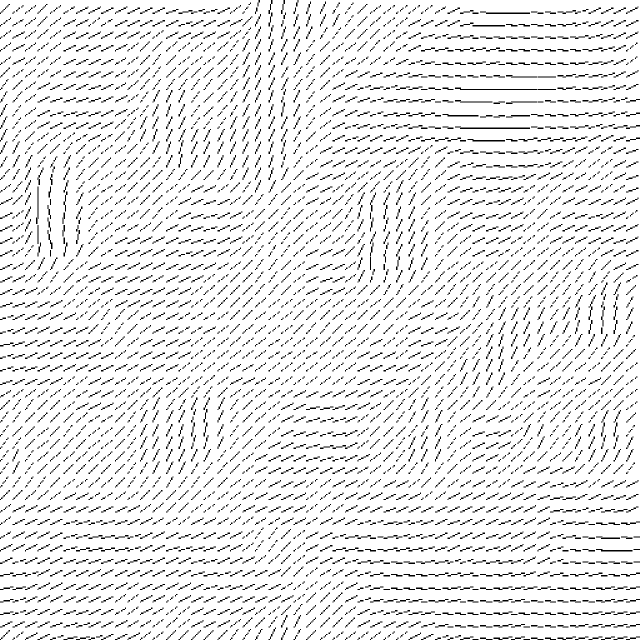
Reproduce this pattern procedurally as a WebGL 1 fragment shader.

```glsl
precision highp float;
// Flow field: a grid of thin stepped black dashes turned by smooth layered noise.

uniform vec2 u_resolution;

const vec3 PAPER = vec3(1.0);
const vec3 INK = vec3(0.0);
const float CELLS = 50.0;          // dashes along one side
const float STEPS = 512.0;         // stroke widths along one side
const float DASH_LENGTH = 10.0;    // in stroke widths
const float PATCH_CELLS = 8.5;     // cells per coarse noise patch

float hash(vec2 p) {
  return fract(sin(dot(p, vec2(127.1, 311.7))) * 43758.5453);
}

float valueNoise(vec2 p) {
  vec2 i = floor(p);
  vec2 f = fract(p);
  vec2 w = f * f * (3.0 - 2.0 * f);
  float low = mix(hash(i), hash(i + vec2(1.0, 0.0)), w.x);
  float high = mix(hash(i + vec2(0.0, 1.0)), hash(i + vec2(1.0, 1.0)), w.x);
  return mix(low, high, w.y);
}

float layeredNoise(vec2 p) {
  float sum = 0.0;
  float weight = 0.57;
  for (int octave = 0; octave < 3; octave++) {
    sum += weight * valueNoise(p);
    p = p * 2.0 + vec2(17.3, 41.9);
    weight *= 0.5;
  }
  return sum;
}

// Squaring the noise favours level dashes over upright ones.
float flowAngle(vec2 cell) {
  float n = layeredNoise(cell / PATCH_CELLS + vec2(3.4, 8.2));
  n = max(0.5 + 1.1 * (n - 0.5), 0.0);
  return radians(130.0 * n * n - 4.0);
}

// Whole-step vector from the start of a dash to its end
vec2 dashSpan(float angle, float len) {
  return floor(len * vec2(cos(angle), sin(angle)) + 0.5);
}

// 1 where a whole-step offset lies on the stepped line along the span
float steppedLine(vec2 offset, vec2 span) {
  if (abs(span.y) > abs(span.x)) {
    span = span.yx;
    offset = offset.yx;
  }
  float along = offset.x * sign(span.x);
  float across = offset.y - offset.x * span.y / span.x;
  float inside = step(-0.5, along) * step(along, abs(span.x) + 0.5);
  return inside * step(abs(across), 0.499);
}

// Average of four points around u, which smooths the edges of the steps
float dashCoverage(vec2 u, vec2 start, vec2 span, float spread) {
  float sum = 0.0;
  for (int i = 0; i < 4; i++) {
    float k = float(i);
    vec2 corner = vec2(mod(k, 2.0), floor(k / 2.0)) - 0.5;
    sum += steppedLine(floor(u + corner * spread) - start, span);
  }
  return 0.25 * sum;
}

void main() {
  float side = min(u_resolution.x, u_resolution.y);
  vec2 p = gl_FragCoord.xy / side;
  float spread = 0.5 * STEPS / side;

  // Dashes that start in the surrounding cells
  vec2 home = floor(p * CELLS);
  float ink = 0.0;
  for (int y = -1; y <= 1; y++) {
    for (int x = -1; x <= 1; x++) {
      vec2 cell = home + vec2(float(x), float(y));
      vec2 start = floor(cell * STEPS / CELLS + 0.01);
      vec2 span = dashSpan(flowAngle(cell), DASH_LENGTH);
      ink = max(ink, dashCoverage(p * STEPS, start, span, spread));
    }
  }

  gl_FragColor = vec4(mix(PAPER, INK, ink), 1.0);
}
```
